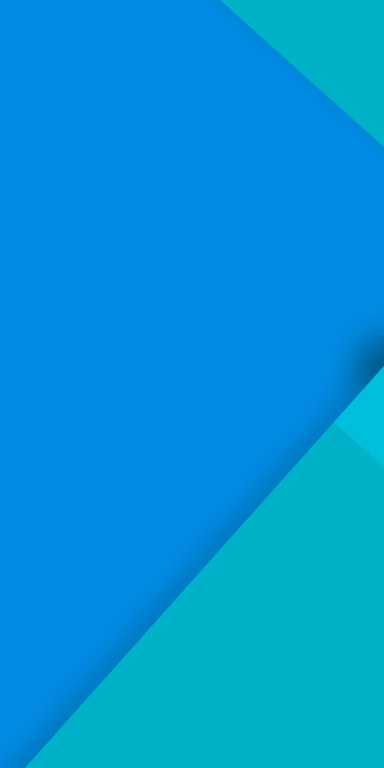
Give the GLSL for this background, as a Shadertoy shader.

```glsl
// Layered paper sheets: a blue sheet with soft shadows between teal corners.

const vec3 BLUE = vec3(0.0, 0.55, 0.90);
const vec3 TEAL = vec3(0.0, 0.70, 0.78);
const vec3 LIGHT_TEAL = vec3(0.0, 0.75, 0.855);
const vec3 SHADOW = vec3(0.0, 0.27, 0.38);

// Signed distance to the line a-b, positive on its left side.
float lineSide(vec2 p, vec2 a, vec2 b) {
    vec2 dir = normalize(b - a);
    return dot(p - a, vec2(-dir.y, dir.x));
}

// Smooth coverage of the positive side of an edge.
float coverage(float dist, float pixel) {
    return smoothstep(-0.7 * pixel, 0.7 * pixel, dist);
}

// Shadow that fades away from an edge.
float softShadow(float dist, float radius) {
    float t = max(dist, 0.0) / radius;
    return exp(-t * t);
}

void mainImage(out vec4 fragColor, in vec2 fragCoord) {
    // The canvas spans 1 unit across and 2 units up.
    vec2 p = fragCoord / iResolution.xy * vec2(1.0, 2.0);
    float pixel = 1.0 / iResolution.x;

    vec2 foldCorner = vec2(1.0, 1.047);
    float upper = lineSide(p, vec2(0.573, 2.0), vec2(1.0, 1.617));
    float lower = lineSide(p, vec2(0.065, 0.0), foldCorner);
    float patchEdge = lineSide(p, vec2(0.872, 0.898), vec2(1.0, 0.784));

    // Blue sheet with shadows along both edges and a deep one at the fold.
    float edgeShade = 0.23 * softShadow(lower, 0.055);
    float upperShade = 0.08 * softShadow(-upper, 0.03);
    float foldShade = 0.55 * softShadow(length(p - foldCorner), 0.085);
    float shade = 1.0 - (1.0 - edgeShade) * (1.0 - upperShade) * (1.0 - foldShade);
    vec3 color = mix(BLUE, SHADOW, shade);

    // Teal corners, the lower one with a lighter patch.
    vec3 lowerTeal = mix(TEAL, LIGHT_TEAL, coverage(patchEdge, pixel));
    color = mix(color, lowerTeal, coverage(-lower, pixel));
    color = mix(color, TEAL, coverage(upper, pixel));

    fragColor = vec4(color, 1.0);
}
```
